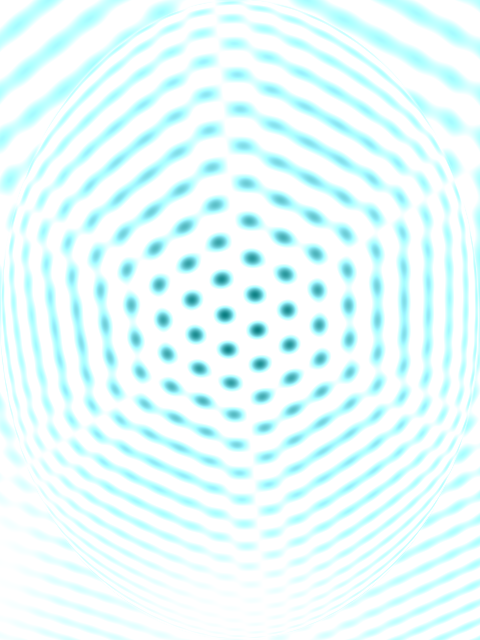
Reproduce this background procedurally as a WebGL 1 fragment shader.

```glsl
precision highp float;

uniform vec2 u_resolution;

const float TAU = 6.2831853;
const float WAVE_COUNT = 15.7;
const float LATTICE_TILT = 0.08;
const vec2 LATTICE_ORIGIN = vec2(-0.0304, 0.0104);

// Soft elliptical spot, 1 at its centre
float glow(vec2 p, vec2 center, vec2 size) {
  vec2 v = (p - center) / size;
  return exp(-dot(v, v));
}

// Spherical bulge; radius is 1 on the rim
vec2 bulge(vec2 p, float radius, float strength) {
  float r = clamp(radius, 0.001, 0.9999);
  return p * mix(1.0, asin(r) / r, strength);
}

// Plane leaning back, so that the waves widen towards the top
vec2 lean(vec2 p, float amount) {
  return vec2(0.97, 1.0) * p / (1.0 + amount * p.y);
}

// Three crossing waves: dots in the middle, hexagonal rings further out
float waveSum(vec2 p, float ringAmount) {
  vec2 direction = p / max(length(p), 0.001);
  float sum = 0.0;
  for (int i = 0; i < 3; i++) {
    float angle = LATTICE_TILT + float(i) * TAU / 6.0;
    vec2 normal = vec2(cos(angle), sin(angle));
    float facing = dot(direction, normal);
    float ringWeight = 1.75 * facing * facing * facing * facing;
    float dotWeight = 0.7 + 0.45 * abs(normal.y);
    float phase = TAU * WAVE_COUNT * dot(p - LATTICE_ORIGIN, normal);
    sum += mix(dotWeight, ringWeight, ringAmount) * cos(phase);
  }
  return sum;
}

// Ink density, strongest in the middle
float inkDensity(vec2 p) {
  float ringAmount = smoothstep(0.0, 0.38, length(p));
  float threshold = mix(0.2, -0.1, ringAmount);
  float gain = 0.21 + 0.15 * exp(-14.0 * dot(p, p));
  return gain * max(waveSum(p, ringAmount) - threshold, 0.0);
}

// White through cyan to deep teal
vec3 inkColor(float density) {
  vec3 color = vec3(1.0, 1.26, 1.333) - density * vec3(1.0, 0.8, 0.86);
  return clamp(color, 0.0, 1.0);
}

void main() {
  vec2 uv = gl_FragCoord.xy / u_resolution;
  vec2 p = (uv - 0.5) * vec2(1.0, u_resolution.y / u_resolution.x);

  // Lens filling the canvas, paler at its rim
  float lensRadius = length(uv - 0.5) * 2.0;
  float inside = inkDensity(lean(bulge(p, lensRadius, 0.65), 0.24));
  inside *= 1.0 - 0.3 * smoothstep(0.7, 1.0, lensRadius);

  // Flat pattern in the corners, finer at the bottom
  float cornerLean = mix(0.4, 0.24, smoothstep(0.3, 0.7, uv.y));
  float outside = 0.8 * inkDensity(lean(p, cornerLean));
  float density = mix(inside, outside, smoothstep(0.99, 1.005, lensRadius));

  // Light washing out the bottom and the lower left
  density *= 1.0 - 0.4 * glow(uv, vec2(0.3, 0.0), vec2(0.6, 0.22));
  density *= 1.0 - 0.85 * glow(uv, vec2(0.47, 0.05), vec2(0.25, 0.1));
  density *= 1.0 - 0.95 * glow(uv, vec2(0.0, 0.11), vec2(0.12, 0.21));

  gl_FragColor = vec4(inkColor(density), 1.0);
}
```
